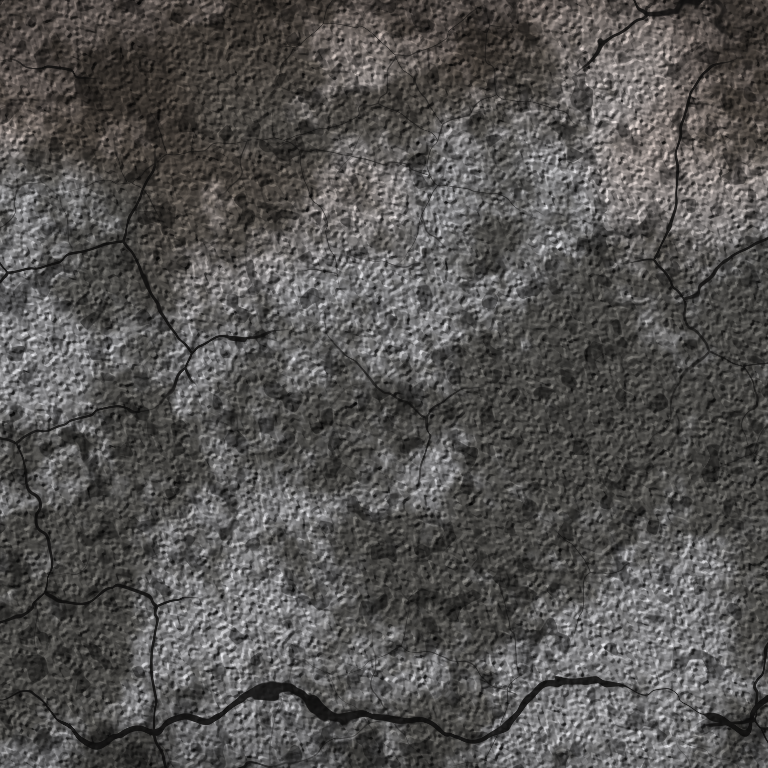
This texture is drawn by a Shadertoy shader. Its source:

```glsl
// Weathered grey concrete wall: ragged light and dark patches, embossed grit,
// a brown stained top and branching cracks. Patches and grit come from soft
// cellular noise, cracks from warped cell borders and one layered-sine fissure.

vec3 hash3(vec2 p) {
    vec3 q = fract(p.xyx * vec3(0.1031, 0.1030, 0.0973));
    q += dot(q, q.yxz + 33.33);
    return fract((q.xxy + q.yzz) * q.zyx);
}

// Soft cellular noise: random cell values blended by distance
float blotch(vec2 p) {
    vec2 cell = floor(p), f = p - cell;
    float sum = 0.0, weight = 0.0;
    for (int j = -1; j <= 1; j++)
    for (int i = -1; i <= 1; i++) {
        vec2 o = vec2(i, j);
        vec3 h = hash3(cell + o + 57.0);
        vec2 d = o + h.xy - f;
        float w = exp(-6.0 * dot(d, d));
        sum += w * h.z;
        weight += w;
    }
    return sum / weight;
}

// Patches with ever finer, ragged borders
float patches(vec2 p) {
    float sum = 0.0, amp = 0.31, freq = 4.0;
    for (int i = 0; i < 5; i++) {
        sum += amp * blotch(p * freq + float(i) * 17.3);
        p = mat2(0.8, 0.6, -0.6, 0.8) * p;
        freq *= 2.2;
        amp *= 0.78;
    }
    return sum / 1.0;
}

// Distance to the border between the two nearest cells
float cellBorder(vec2 p) {
    vec2 cell = floor(p), f = p - cell, near = vec2(9.0), next = vec2(9.0);
    for (int j = -2; j <= 2; j++)
    for (int i = -2; i <= 2; i++) {
        vec2 o = vec2(i, j);
        vec2 d = o + hash3(cell + o + 91.0).xy - f;
        if (dot(d, d) < dot(near, near)) { next = near; near = d; }
        else if (dot(d, d) < dot(next, next)) next = d;
    }
    return 0.5 * (dot(next, next) - dot(near, near)) / max(length(next - near), 0.001);
}

// Darkness of a crack: a sharp core inside a faint, soft stain
float crack(float dist, float halfWidth, float open, float pixel) {
    float core = 1.0 - smoothstep(halfWidth - 0.6 * pixel, halfWidth + 0.8 * pixel, dist);
    return open * max(0.88 * core, 0.3 * exp(-dist / (0.002 + 1.3 * halfWidth)));
}

void mainImage(out vec4 fragColor, in vec2 fragCoord) {
    vec2 uv = fragCoord / iResolution.y;
    float pixel = 1.0 / iResolution.y;

    // Light plaster over darker concrete
    float tone = smoothstep(0.37, 0.64, patches(uv + 3.1));
    vec3 color = mix(vec3(0.272, 0.268, 0.258), vec3(0.505, 0.505, 0.512), tone);

    // Damp, brown stains towards the top and a slightly darker foot
    float stain = blotch(uv * 5.0 + 40.0) - 0.5;
    float top = smoothstep(0.62, 0.98, uv.y + 0.3 * stain);
    color *= mix(vec3(1.0), vec3(1.08, 0.99, 0.93), top);
    color *= 1.0 - 0.38 * smoothstep(0.8, 1.02, uv.y + 0.22 * stain);
    color *= 1.0 - 0.2 * smoothstep(0.07, 0.0, uv.y + 0.1 * stain);

    // Grit lit from the upper left, plus specks and pits
    vec2 gritUv = uv * 215.0;
    float relief = blotch(gritUv + vec2(0.3, -0.3)) - blotch(gritUv - vec2(0.3, -0.3));
    float speck = blotch(uv * 120.0 + 9.0) - 0.5;
    color *= 1.0 + 0.85 * relief + 0.35 * speck;
    color *= 1.0 - 0.4 * smoothstep(0.3, 0.14, blotch(uv * 62.0 + 25.0));

    // Jagged warp shared by all cracks
    vec2 wander = vec2(blotch(uv * 9.0), blotch(uv * 9.0 + 30.0)) - 0.5;
    vec2 jag = vec2(blotch(uv * 34.0 + 5.0), blotch(uv * 34.0 + 60.0)) - 0.5;
    vec2 bent = uv + 0.055 * wander + 0.014 * jag;

    // Broken network of fine cracks, more open near the foot
    float gap = blotch(uv * 4.5 + 70.0) + 0.14 * smoothstep(0.5, 0.1, uv.y);
    float open = smoothstep(0.46, 0.72, gap);
    float dark = crack(cellBorder(bent * 4.2 + 2.0) / 4.2, 0.0018 * open, open, pixel);
    float hairOpen = 0.65 * smoothstep(0.5, 0.75, blotch(uv * 6.0 + 110.0));
    dark = max(dark, crack(cellBorder(bent * 8.0 + 20.0) / 8.0, 0.0007, hairOpen, pixel));

    // One wide fissure running across the foot
    float x = bent.x;
    float path = 0.085 + 0.022 * sin(x * 16.0 + 2.2) + 0.011 * sin(x * 37.0 + 0.6)
               + 0.005 * sin(x * 83.0);
    float fissureWidth = 0.0006 + 0.0036 * smoothstep(0.25, 0.75, blotch(vec2(x * 9.0, 4.0)));
    dark = max(dark, crack(abs(bent.y - path) / 1.15, fissureWidth, 1.0, pixel));

    color = mix(color, vec3(0.05, 0.048, 0.047), dark);
    fragColor = vec4(clamp(color, 0.0, 1.0), 1.0);
}
```
